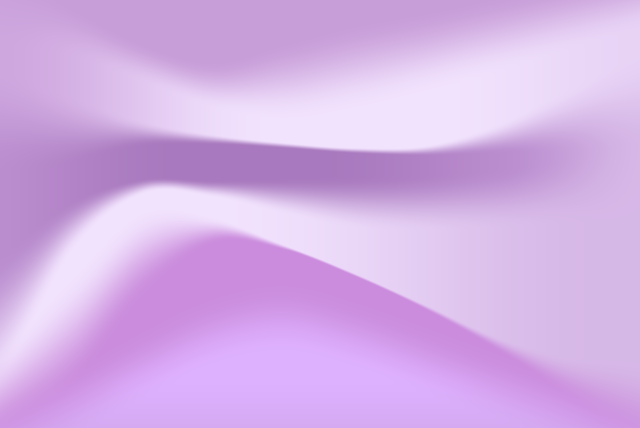
Give the GLSL for this background, as a WebGL 1 fragment shader.

```glsl
precision highp float;

uniform vec2 u_resolution;

// Fold edge: twelve evenly spaced knots of height and of blur half-width
struct Edge {
  vec4 h0, h1, h2;
  vec4 s0, s1, s2;
};

const float SPANS = 9.0;
const float MIN_BLUR = 0.004;
const float DOME_BLUR = 0.085;

const vec3 MAUVE = vec3(0.785, 0.620, 0.850);
const vec3 MIST = vec3(0.810, 0.655, 0.875);
const vec3 PEARL = vec3(0.945, 0.885, 0.992);
const vec3 PLUM = vec3(0.660, 0.475, 0.745);
const vec3 PLUM_PALE = vec3(0.735, 0.560, 0.815);
const vec3 ROSE = vec3(0.840, 0.720, 0.905);
const vec3 ORCHID = vec3(0.795, 0.550, 0.865);
const vec3 LAVENDER = vec3(0.870, 0.695, 1.000);
const vec3 LAVENDER_DEEP = vec3(0.835, 0.665, 0.950);

const Edge UPPER_VEIL = Edge(
  vec4(1.05, 0.99, 0.926, 0.853), vec4(0.80, 0.81, 0.844, 0.879), vec4(0.918, 0.961, 1.0, 1.03),
  vec4(0.12, 0.10, 0.06, 0.045), vec4(0.055, 0.09, 0.10, 0.095), vec4(0.09, 0.08, 0.07, 0.07));
const Edge SHADOW = Edge(
  vec4(0.746, 0.717, 0.697, 0.688), vec4(0.674, 0.660, 0.648, 0.648), vec4(0.676, 0.72, 0.766, 0.81),
  vec4(0.14, 0.12, 0.08, 0.03), vec4(0.012, 0.007, 0.007, 0.012), vec4(0.035, 0.075, 0.11, 0.13));
const Edge LOWER_VEIL = Edge(
  vec4(0.06, 0.25, 0.469, 0.564), vec4(0.559, 0.541, 0.527, 0.525), vec4(0.535, 0.555, 0.58, 0.61),
  vec4(0.18, 0.15, 0.06, 0.018), vec4(0.02, 0.043, 0.062, 0.066), vec4(0.07, 0.08, 0.10, 0.10));
const Edge HILL = Edge(
  vec4(-0.01, 0.082, 0.219, 0.404), vec4(0.461, 0.422, 0.357, 0.281), vec4(0.197, 0.119, 0.057, 0.0),
  vec4(0.10, 0.10, 0.13, 0.10), vec4(0.03, 0.006, 0.004, 0.006), vec4(0.016, 0.05, 0.10, 0.12));
const Edge DOME = Edge(
  vec4(-0.09, -0.025, 0.053, 0.145), vec4(0.223, 0.254, 0.215, 0.156), vec4(0.094, 0.033, -0.035, -0.09),
  vec4(DOME_BLUR), vec4(DOME_BLUR), vec4(DOME_BLUR));

// Catmull-Rom weights for four knots at signed distances d
vec4 weights(vec4 d) {
  d = min(abs(d), 2.0);
  vec4 inner = (1.5 * d - 2.5) * d * d + 1.0;
  vec4 outer = ((2.5 - 0.5 * d) * d - 4.0) * d + 2.0;
  return mix(outer, inner, step(d, vec4(1.0)));
}

float spline(float x, vec4 a, vec4 b, vec4 c) {
  vec4 d = x * SPANS + 1.0 - vec4(0.0, 1.0, 2.0, 3.0);
  return dot(weights(d), a) + dot(weights(d - 4.0), b) + dot(weights(d - 8.0), c);
}

// Coverage of the area below an edge
float below(vec2 p, Edge e) {
  float height = spline(p.x, e.h0, e.h1, e.h2);
  float blur = max(spline(p.x, e.s0, e.s1, e.s2), MIN_BLUR);
  return 1.0 - smoothstep(height - blur, height + blur, p.y);
}

void main() {
  vec2 p = gl_FragCoord.xy / u_resolution;

  // Tint of each fold along its length
  vec3 upperLight = mix(MIST, PEARL, smoothstep(0.0, 0.42, p.x));
  upperLight = mix(upperLight, ROSE, 0.35 * smoothstep(0.7, 1.0, p.x));
  vec3 shade = mix(PLUM_PALE, PLUM, smoothstep(-0.05, 0.28, p.x));
  shade = mix(shade, PLUM_PALE, smoothstep(0.5, 0.85, p.x));
  shade = mix(shade, ROSE, smoothstep(0.78, 1.02, p.x));
  vec3 lowerLight = mix(PEARL, ROSE, smoothstep(0.35, 0.95, p.x));
  vec3 glow = mix(LAVENDER_DEEP, LAVENDER, smoothstep(-0.02, 0.13, p.y));

  // Folds stacked from top to bottom
  vec3 color = mix(MAUVE, upperLight, below(p, UPPER_VEIL));
  color = mix(color, shade, below(p, SHADOW));
  color = mix(color, lowerLight, below(p, LOWER_VEIL));
  color = mix(color, ORCHID, below(p, HILL));
  color = mix(color, glow, below(p, DOME));

  gl_FragColor = vec4(color, 1.0);
}
```
